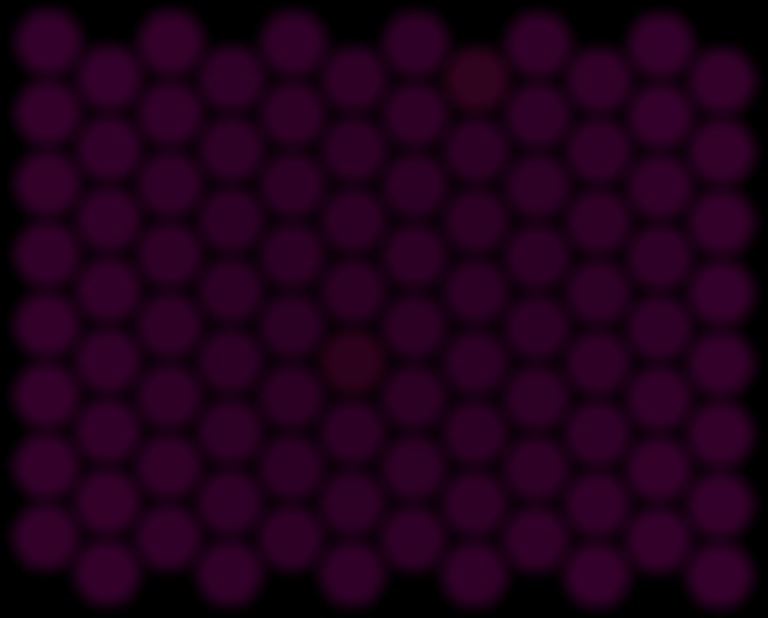
A WebGL 2 fragment shader for this pattern:

```glsl
#version 300 es
precision highp float;
// Twelve staggered columns of eight soft plum cells glowing on black.

uniform vec2 u_resolution;
out vec4 fragColor;

float hash(vec2 p) {
    return fract(sin(dot(p, vec2(127.1, 311.7))) * 43758.5453);
}

// Distance from a cell centre, between a circle and a flat-topped hexagon.
float cellDistance(vec2 d) {
    vec2 a = abs(d);
    float hexagon = max(a.y, 0.866 * a.x + 0.5 * a.y);
    return mix(length(d), hexagon, 0.25);
}

// Centre of a cell; rows count downward and odd columns sit half a row lower.
vec2 cellCentre(vec2 id) {
    float stagger = 0.0286 - 0.0572 * mod(id.x, 2.0);
    return vec2((id.x - 5.5) * 0.0991, (3.5 - id.y) * 0.1143 + stagger);
}

vec3 cellColour(vec2 id) {
    vec3 plum = vec3(0.176, 0.0, 0.146);
    // Two faded cells lean toward brown.
    bool faded = id == vec2(7.0, 0.0) || id == vec2(5.0, 4.0);
    if (faded) plum = vec3(0.178, 0.006, 0.112);
    // The grid is slightly brighter toward its rim.
    float rim = smoothstep(0.15, 0.68, length(cellCentre(id)));
    return plum * mix(0.96, 1.14, rim) * (0.985 + 0.03 * hash(id));
}

void main() {
    vec2 p = (gl_FragCoord.xy - 0.5 * u_resolution) / u_resolution.y;
    p += 0.005 * vec2(-p.y, p.x); // slight clockwise tilt

    // Add the overlapping glow of the nearest cells.
    vec3 colour = vec3(0.0);
    float column = round(p.x / 0.0991 + 5.5);
    for (float i = -1.0; i <= 1.0; i++) {
        float x = column + i;
        float row = round((cellCentre(vec2(x, 0.0)).y - p.y) / 0.1143);
        for (float j = -1.0; j <= 1.0; j++) {
            vec2 id = vec2(x, row + j);
            if (id != clamp(id, vec2(0.0), vec2(11.0, 7.0))) continue;
            float d = cellDistance(p - cellCentre(id));
            colour += cellColour(id) * (1.0 - smoothstep(0.0305, 0.0725, d));
        }
    }
    fragColor = vec4(colour, 1.0);
}
```
